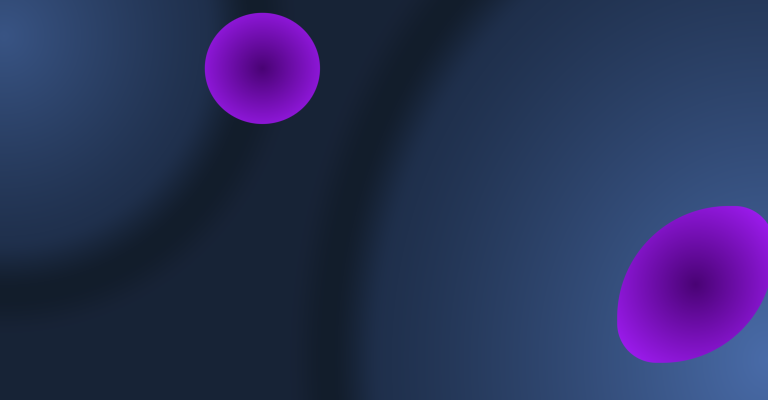
Give the GLSL for this background, as a Shadertoy shader.

```glsl
// Navy backdrop with two dark-rimmed blue glows, a violet disc and a violet leaf.

// Positions and sizes are in units of the canvas height, origin at lower left.
const vec3 BASE        = vec3(0.092, 0.136, 0.212);
const vec3 RIM         = vec3(0.070, 0.112, 0.168);
const vec3 GLOW_EDGE   = vec3(0.115, 0.178, 0.285);
const vec3 GLOW_CORE   = vec3(0.285, 0.420, 0.660);
const vec3 VIOLET_CORE = vec3(0.285, 0.010, 0.455);
const vec3 VIOLET_EDGE = vec3(0.660, 0.120, 1.000);

const vec2  LEFT_CENTER    = vec2(0.01, 0.91);
const vec2  LEFT_RADII     = vec2(0.56, 0.57);
const float LEFT_STRENGTH  = 0.62;
const vec2  RIGHT_CENTER   = vec2(1.92, 0.10);
const vec2  RIGHT_RADII    = vec2(1.025, 1.20);
const float RIGHT_STRENGTH = 1.0;
const float GLOW_POWER     = 1.2;

const vec2  DISC_CENTER = vec2(0.656, 0.829);
const vec2  DISC_HALF   = vec2(0.144, 0.139);
const vec2  LEAF_CENTER = vec2(1.739, 0.289);
const vec2  LEAF_HALF   = vec2(0.196);
const float LEAF_ROUND  = 1.42;  // broad corners, relative to half size
const float LEAF_TIP    = 0.50;  // tight corners, relative to half size

// Soft elliptical glow fading into a dark rim, then into the backdrop.
vec3 addGlow(vec3 color, vec2 p, vec2 center, vec2 radii, float strength) {
    float r = length((p - center) / radii);
    float d = (r - 1.0) * radii.x;
    float fade = pow(max(1.0 - r, 0.0), GLOW_POWER);
    vec3 light = mix(GLOW_EDGE, GLOW_CORE, strength * fade);
    color = mix(color, RIM, 1.0 - smoothstep(0.08, 0.18, d));
    return mix(color, light, 1.0 - smoothstep(-0.06, 0.07, d));
}

// Distance to a quarter plane whose corner at (1, 1) is rounded.
float roundedCorner(vec2 q, float radius) {
    q -= 1.0 - radius;
    return length(max(q, 0.0)) + min(max(q.x, q.y), 0.0) - radius;
}

// Unit box with one radius per diagonal pair of corners.
float petalDistance(vec2 q, float broad, float tight) {
    vec2 m = vec2(-q.x, q.y);
    float broadPair = max(roundedCorner(m, broad), roundedCorner(-m, broad));
    float tightPair = max(roundedCorner(q, tight), roundedCorner(-q, tight));
    return max(broadPair, tightPair);
}

// Violet shape, dark in the middle and bright toward its corners.
vec3 addPetal(vec3 color, vec2 p, vec2 center, vec2 halfSize, float broad, float tight) {
    vec2 q = (p - center) / halfSize;
    float d = petalDistance(q, broad, tight) * halfSize.y;
    float pixel = 1.0 / iResolution.y;
    float t = min(length(q) / sqrt(2.0), 1.0);
    float cover = 1.0 - smoothstep(-0.7 * pixel, 0.7 * pixel, d);
    return mix(color, mix(VIOLET_CORE, VIOLET_EDGE, t), cover);
}

void mainImage(out vec4 fragColor, in vec2 fragCoord) {
    vec2 p = fragCoord / iResolution.y;

    // Backdrop
    vec3 color = BASE;
    color = addGlow(color, p, LEFT_CENTER, LEFT_RADII, LEFT_STRENGTH);
    color = addGlow(color, p, RIGHT_CENTER, RIGHT_RADII, RIGHT_STRENGTH);

    // Violet shapes
    color = addPetal(color, p, DISC_CENTER, DISC_HALF, 1.0, 1.0);
    color = addPetal(color, p, LEAF_CENTER, LEAF_HALF, LEAF_ROUND, LEAF_TIP);

    fragColor = vec4(color, 1.0);
}
```
